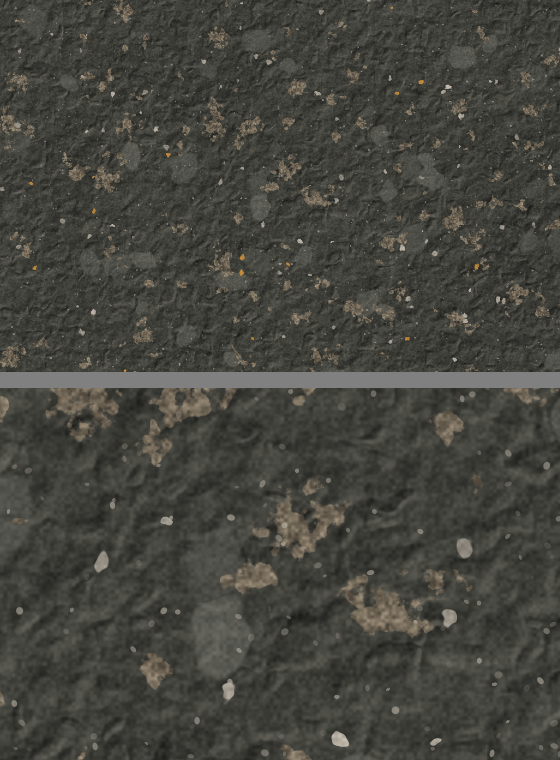
Top, the full canvas; bottom, a detail of the centre.
This texture is drawn by a Shadertoy shader. Its source:

```glsl
const vec3 TAR = vec3(1.0, 1.0, 0.915);
const vec3 WORN_STONE = vec3(0.37, 0.37, 0.345);
const vec3 BROWN_CRUST = vec3(0.33, 0.295, 0.245);
const vec3 TAN_CRUST = vec3(0.66, 0.60, 0.51);
const vec3 PALE_CHIP = vec3(0.71, 0.68, 0.63);
const vec3 OCHRE_CHIP = vec3(0.70, 0.50, 0.22);
const vec2 LIGHT = vec2(0.6, -0.8);

vec3 hash3(vec2 p) {
    vec3 q = fract(p.xyx * vec3(0.1031, 0.1030, 0.0973));
    q += dot(q, q.yxz + 33.33);
    return fract((q.xxy + q.yzz) * q.zyx);
}

float valueNoise(vec2 p) {
    vec2 i = floor(p), f = fract(p);
    vec2 u = f * f * (3.0 - 2.0 * f);
    float low = mix(hash3(i).x, hash3(i + vec2(1, 0)).x, u.x);
    float high = mix(hash3(i + vec2(0, 1)).x, hash3(i + 1.0).x, u.x);
    return mix(low, high, u.y);
}

float fbm(vec2 p) {
    float sum = 0.0, weight = 0.533;
    for (int i = 0; i < 4; i++) {
        sum += weight * valueNoise(p);
        p = mat2(1.6, 1.2, -1.2, 1.6) * p + 17.3;
        weight *= 0.5;
    }
    return sum;
}

// Scattered oval domes: x = dome height from 0 to 1, y = random tone
vec2 ovals(vec2 p, float cells, float density, float seed) {
    vec2 q = p * cells, base = floor(q), best = vec2(0.0);
    for (int y = -1; y <= 1; y++)
    for (int x = -1; x <= 1; x++) {
        vec2 cell = base + vec2(x, y);
        vec3 place = hash3(cell + seed);
        vec3 form = hash3(cell + seed + 57.0);
        if (form.x > density) continue;
        vec2 d = q - cell - 0.2 - 0.6 * place.xy;
        float c = cos(6.283 * place.z), s = sin(6.283 * place.z);
        d = mat2(c, s, -s, c) * d;
        d.y *= 1.0 + 0.6 * form.y;
        float dome = 1.0 - length(d) / (0.35 + 0.4 * form.z);
        if (dome > best.x) best = vec2(dome, fract(form.y * 7.0 + place.x));
    }
    return best;
}

vec2 ragged(vec2 p, float scale, float amount) {
    return p + amount * (vec2(valueNoise(p * scale), valueNoise(p * scale + 41.7)) - 0.5);
}

// Tar-coated stones of two sizes over a rough bed
float height(vec2 p) {
    vec2 q = ragged(p, 45.0, 0.022);
    float large = smoothstep(0.0, 0.55, ovals(q, 17.0, 0.55, 3.0).x);
    float small = smoothstep(0.0, 0.7, ovals(q, 34.0, 0.6, 19.0).x);
    return 0.0065 * large + 0.0045 * small + 0.016 * fbm(p * 30.0);
}

float relief(vec2 p, float e) {
    float h = height(p);
    vec2 slope = vec2(height(p + vec2(e, 0)) - h, height(p + vec2(0, e)) - h) / e;
    return -dot(slope, LIGHT);
}

// Crumbling coverage of a mineral crust
float crust(vec2 p, float cells, float density, float seed) {
    float dome = ovals(ragged(p, 60.0, 0.025), cells, density, seed).x;
    float crumble = fbm(p * 95.0 + seed) + 0.45 * dome - 0.1;
    return smoothstep(0.0, 0.15, dome) * smoothstep(0.5, 0.66, crumble);
}

void mainImage(out vec4 fragColor, in vec2 fragCoord) {
    vec2 p = fragCoord / iResolution.y + 2.0;
    float lit = relief(p, 0.0025);
    float grain = valueNoise(p * 310.0) - 0.5;
    float coarse = fbm(p * 120.0) - 0.5;

    // Dark binder with lit faces and shadowed edges
    float shade = lit > 0.0 ? 0.13 * lit / (1.0 + 0.6 * lit) : 0.13 * lit / (1.0 - 0.7 * lit);
    float tone = 0.247 + shade + 0.075 * grain + 0.07 * coarse;
    tone += 0.05 * (fbm(p * 5.0) - 0.5);
    vec3 color = TAR * max(tone, 0.07);

    // Smooth worn stones
    vec2 worn = ovals(ragged(p, 50.0, 0.012), 15.0, 0.1, 71.0);
    vec3 stone = WORN_STONE * (0.85 + 0.3 * worn.y + 0.25 * shade + 0.2 * grain);
    color = mix(color, stone, 0.6 * smoothstep(0.0, 0.2, worn.x));

    // Tan crust in large and small patches
    float cover = max(crust(p, 16.0, 0.085, 101.0), crust(p, 32.0, 0.075, 131.0));
    float crumb = clamp(0.42 + 0.75 * grain + 1.1 * coarse, 0.0, 1.0);
    vec3 mineral = mix(BROWN_CRUST, TAN_CRUST, crumb) * (1.0 + 0.9 * shade);
    color = mix(color, mineral, 0.9 * cover);

    // Pale and ochre chips, then fine dust
    float pixel = 1.0 / iResolution.y;
    vec2 chip = ovals(ragged(p, 150.0, 0.006), 70.0, 0.014, 173.0);
    vec3 chipColor = mix(PALE_CHIP, OCHRE_CHIP, step(0.93, chip.y));
    chipColor *= 0.75 + 0.3 * chip.y + 0.2 * grain;
    color = mix(color, chipColor, smoothstep(0.0, 0.15 + 100.0 * pixel, chip.x));
    vec2 dust = ovals(p, 170.0, 0.025, 211.0);
    color = mix(color, PALE_CHIP, 0.65 * dust.y * smoothstep(0.0, 0.2 + 150.0 * pixel, dust.x));

    fragColor = vec4(color, 1.0);
}
```
